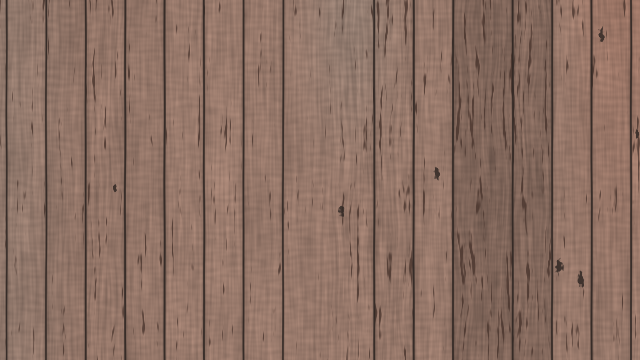
Give the GLSL for this texture, as a Shadertoy shader.

```glsl
// Weathered brown vertical wooden planks with dark seams, cracked grain and small knots.

#define FIRST_SEAM 0.0104   // position of the first full seam, in canvas widths
#define PITCH 0.0617        // ordinary plank width
#define EXTRA_A 0.0807      // additional width of plank 7
#define EXTRA_B 0.0312      // additional width of plank 10
#define SEAM_HALF 0.0009    // half width of a seam
#define GRAIN 0.20          // contrast of the fine grain
#define RIPPLE 0.09         // contrast of the saw marks across the planks
#define CRACK_LEVEL 0.43    // higher gives fewer cracks
#define KNOT_CHANCE 0.11    // share of cells that hold a knot

const vec3 WOOD  = vec3(0.588, 0.468, 0.413);
const vec3 GREY  = vec3(0.560, 0.485, 0.440);
const vec3 CRACK = vec3(0.285, 0.205, 0.175);
const vec3 GAP   = vec3(0.190, 0.155, 0.140);

// Integer hash of a lattice point, 0 to 1
float hash(vec2 cell) {
    uvec2 q = uvec2(ivec2(cell)) * uvec2(1597334673u, 3812015801u);
    uint h = q.x ^ q.y;
    h = (h ^ (h >> 15u)) * 2246822519u;
    h = (h ^ (h >> 13u)) * 3266489917u;
    return float((h ^ (h >> 16u)) >> 8u) / 16777216.0;
}

float cornerSlope(vec2 cell, vec2 offset) {
    float angle = 6.28318 * hash(cell);
    return dot(vec2(cos(angle), sin(angle)), offset);
}

// Gradient noise, about -0.7 to 0.7
float noise(vec2 p) {
    vec2 i = floor(p), f = p - i;
    vec2 u = f * f * f * (f * (f * 6.0 - 15.0) + 10.0);
    vec2 e = vec2(1.0, 0.0);
    return mix(mix(cornerSlope(i, f), cornerSlope(i + e.xy, f - e.xy), u.x),
               mix(cornerSlope(i + e.yx, f - e.yx), cornerSlope(i + e.xx, f - e.xx), u.x), u.y);
}

float bump(float x, float centre, float width) {
    float d = (x - centre) / width;
    return exp(-d * d);
}

// Left edge of plank i
float seam(float i) {
    return FIRST_SEAM + PITCH * i + EXTRA_A * step(8.0, i) + EXTRA_B * step(11.0, i);
}

// How deeply a plank is weathered, 0 to 1
float weathering(float id, float x) {
    if (id == 10.0 || id == 11.0) return 1.0;
    if (id == 8.0) return 0.75;
    if (id == 7.0) return 0.65 * smoothstep(0.49, 0.55, x);
    if (id == 2.0) return 0.55;
    return 0.25 * hash(vec2(id + 9.0, 5.0));
}

// Sparse dark knots with ragged edges
float knots(vec2 p) {
    vec2 size = vec2(0.055, 0.10);
    vec2 home = floor(p / size);
    float ragged = noise(p * vec2(230.0, 150.0)) * 0.9;
    float mask = 0.0;
    for (int y = -1; y <= 1; y++)
    for (int x = -1; x <= 1; x++) {
        vec2 cell = home + vec2(x, y);
        vec2 centre = (cell + vec2(hash(cell + 31.0), hash(cell + 67.0))) * size;
        float radius = mix(0.003, 0.006, hash(cell + 83.0));
        float d = length((p - centre) * vec2(1.0, 0.45)) / radius + ragged;
        mask = max(mask, step(hash(cell + 13.0), KNOT_CHANCE) * smoothstep(1.0, 0.6, d));
    }
    return mask;
}

void mainImage(out vec4 fragColor, in vec2 fragCoord) {
    vec2 p = fragCoord / iResolution.x;
    float pixel = 1.0 / iResolution.x;

    // Which plank, and how far to its nearest seam
    float x = p.x + 0.0009 * noise(vec2(p.x * 8.0, p.y * 9.0));
    float id = -1.0;
    for (int i = 0; i < 16; i++) if (x >= seam(float(i))) id = float(i);
    float edge = min(x - seam(id), seam(id + 1.0) - x);
    float worn = weathering(id, p.x);
    float top = p.y * iResolution.x / iResolution.y;

    // Grain coordinates, shifted per plank and bent where weathered
    vec2 g = p + vec2(0.0, 3.7 * (id + 2.0));
    g.x += (0.003 + 0.007 * worn) * noise(g * vec2(22.0, 7.0));

    // Plank tone: greyer at the left and top centre, pinker at the right
    vec3 color = mix(WOOD, GREY, 0.75 * bump(p.x, 0.55, 0.07) * smoothstep(0.4, 1.0, top));
    color = mix(color, GREY * 0.93, 0.5 * smoothstep(0.15, 0.0, p.x));
    color *= mix(vec3(1.0), vec3(1.06, 1.0, 0.98), smoothstep(0.85, 0.97, p.x) * top);
    float dark = id == 10.0 ? 0.13 : (id == 11.0 ? 0.11 : 0.0);
    color *= 0.98 + 0.05 * hash(vec2(id + 3.0, 41.0)) - dark;

    // Fine streaks, broad clouds and horizontal saw marks
    float streak = 0.6 * noise(g * vec2(190.0, 9.0)) + 0.4 * noise(g * vec2(370.0, 26.0));
    float cloud = noise(g * vec2(24.0, 7.0));
    color *= 1.0 + GRAIN * (1.0 + 0.5 * worn) * streak + 0.07 * cloud;
    color *= 1.0 + RIPPLE * noise(g * vec2(38.0, 150.0));

    // Cracks along the grain, denser on weathered planks
    float fibre = noise(g * vec2(165.0, 10.0)) + 0.5 * noise(g * vec2(310.0, 48.0)) + 0.25 * cloud;
    float level = CRACK_LEVEL - 0.19 * worn;
    color = mix(color, CRACK, 0.8 * smoothstep(level, level + 0.28, fibre));
    color = mix(color, GAP, 0.85 * knots(p));

    // Soft shadow and dark gap at each seam
    float halfWidth = SEAM_HALF * (0.9 + 0.5 * hash(vec2(id + 5.0, 19.0)));
    color *= 1.0 - 0.18 * exp(-edge / 0.0025);
    color = mix(color, GAP, 0.92 * (1.0 - smoothstep(halfWidth - pixel * 0.5, halfWidth + pixel, edge)));

    fragColor = vec4(color, 1.0);
}
```
